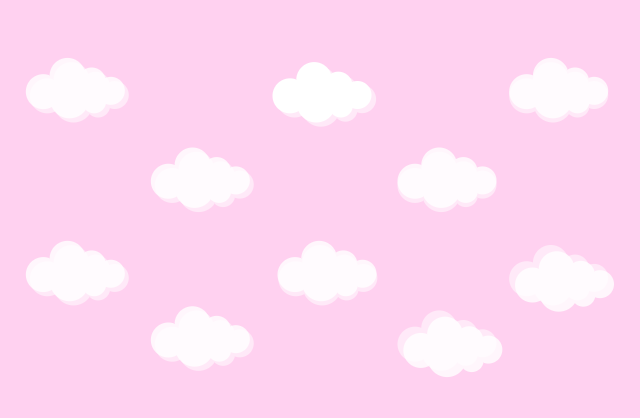
Reproduce this pattern procedurally as a WebGL 1 fragment shader.

```glsl
precision highp float;
// Staggered pairs of translucent white clouds on a flat pink sky.

uniform vec2 u_resolution;

float circle(vec2 p, vec2 center, float radius) {
  return length(p - center) - radius;
}

// Signed distance to one cloud; its bounding box starts at the origin, y down.
float cloud(vec2 p) {
  float d = circle(p, vec2(21.0, 40.5), 21.0);
  d = min(d, circle(p, vec2(50.0, 21.5), 21.5));
  d = min(d, circle(p, vec2(79.0, 28.5), 17.0));
  d = min(d, circle(p, vec2(102.0, 39.5), 16.8));
  d = min(d, circle(p, vec2(52.5, 49.0), 23.5));
  d = min(d, circle(p, vec2(82.0, 52.0), 14.5));
  return min(d, circle(p, vec2(68.0, 40.0), 20.0));
}

float coverage(float d, float pixel) {
  return clamp(0.5 - d / pixel, 0.0, 1.0);
}

void main() {
  // The canvas is 768 units wide, measured from its top left corner.
  float pixel = 768.0 / u_resolution.x;
  vec2 p = vec2(gl_FragCoord.x, u_resolution.y - gl_FragCoord.y) * pixel;
  vec3 color = vec3(1.0, 0.82, 0.94);

  // Each band holds three clouds above two shifted half a column.
  for (int band = 0; band < 2; band++) {
    for (int i = 0; i < 5; i++) {
      float b = float(band);
      bool lower = i > 2;
      bool last = i == 2 || i == 4;
      bool middle = i == 1;
      float column = lower ? float(i - 3) : float(i);

      vec2 base = lower
        ? vec2(181.0 + 296.0 * column, 177.0 + 190.5 * b)
        : vec2(31.0 + 296.0 * column, 69.5 + 219.5 * b);
      if (i == 2) base.x -= 12.0;
      if (middle) base += mix(vec2(0.0, 5.0), vec2(6.0, 0.0), b);

      // The faint layer sits below; the last column of band two slips past it.
      vec2 faintOffset = vec2(last ? 0.0 : 4.7, 5.0);
      if (middle) faintOffset.x = mix(5.5, 1.0, b);
      vec2 slip = last ? b * vec2(7.0, 12.5) : vec2(0.0);

      // The middle cloud of the first band is fully opaque.
      float opacity = middle && band == 0 ? 1.0 : 0.8;
      float faint = coverage(cloud(p - base - faintOffset), pixel);
      float strong = coverage(cloud(p - base - slip), pixel);
      color = mix(color, vec3(1.0), 0.52 * faint);
      color = mix(color, vec3(1.0), opacity * strong);
    }
  }

  gl_FragColor = vec4(color, 1.0);
}
```
